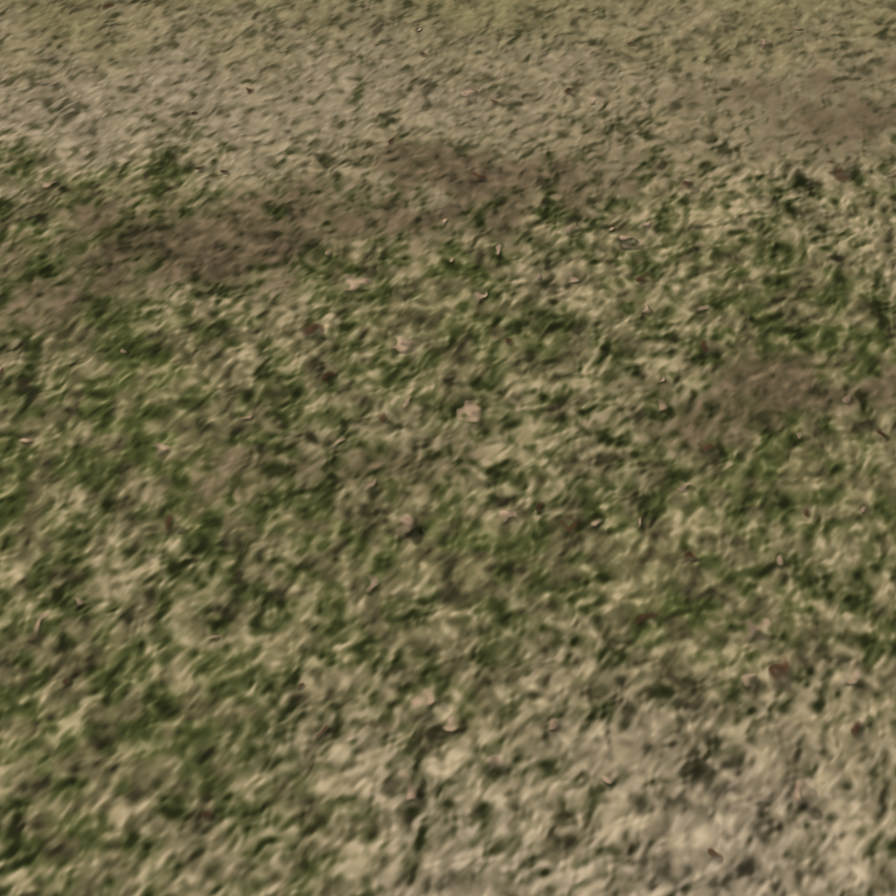
A Shadertoy shader for this texture:

```glsl
const vec3 SOIL  = vec3(0.365, 0.31, 0.235);
const vec3 GREEN = vec3(0.295, 0.315, 0.165);
const vec3 OLIVE = vec3(0.40, 0.375, 0.25);
const vec3 STRAW = vec3(0.515, 0.465, 0.35);
const vec3 PALE  = vec3(0.60, 0.54, 0.455);
const vec3 LEAF_TAN   = vec3(0.67, 0.56, 0.46);
const vec3 LEAF_BROWN = vec3(0.29, 0.20, 0.14);

float hash(vec2 p) {
    vec3 q = fract(p.xyx * vec3(0.1031, 0.1030, 0.0973));
    q += dot(q, q.yzx + 33.33);
    return fract((q.x + q.y) * q.z);
}

float noise(vec2 p) {
    vec2 cell = floor(p), f = fract(p);
    f = f * f * (3.0 - 2.0 * f);
    return mix(mix(hash(cell), hash(cell + vec2(1, 0)), f.x),
               mix(hash(cell + vec2(0, 1)), hash(cell + vec2(1, 1)), f.x), f.y);
}

float fbm(vec2 p) {
    float sum = 0.0, amp = 0.5;
    for (int i = 0; i < 4; i++) {
        sum += amp * noise(p);
        p = mat2(1.6, 1.2, -1.2, 1.6) * p + 17.3;
        amp *= 0.5;
    }
    return sum / 0.9375;
}

vec2 rotate(vec2 p, float angle) {
    float c = cos(angle), s = sin(angle);
    return vec2(c * p.x + s * p.y, c * p.y - s * p.x);
}

// Tilted ground plane: features shrink and flatten towards the top
vec2 groundPlane(vec2 uv) {
    float depth = 1.0 / (1.0 - 0.36 * uv.y);
    return vec2((uv.x - 0.5) * depth, 2.8 * depth);
}

// Noise stretched along the blade direction
float blades(vec2 p, float angle, float lengthFreq, float widthFreq) {
    return noise(rotate(p, angle) * vec2(lengthFreq, widthFreq) + 90.0);
}

// Soft tilted ellipse for one area of the lawn
float patchMask(vec2 uv, vec2 center, vec2 radius, float angle) {
    vec2 d = rotate(uv - center, angle) / radius;
    return exp(-dot(d, d));
}

// Scattered ragged leaves with soft edges, each with a shadow below it
vec3 addLeaves(vec3 color, vec2 p, float freq, float density) {
    vec2 base = floor(p * freq);
    vec2 ragged = vec2(noise(p * 75.0), noise(p * 75.0 + 40.0)) - 0.5;
    for (int y = -1; y <= 1; y++)
    for (int x = -1; x <= 1; x++) {
        vec2 id = base + vec2(x, y);
        if (hash(id + 5.7) > density) continue;
        vec2 center = id + 0.2 + 0.6 * vec2(hash(id + 11.0), hash(id + 23.0));
        float size = mix(0.09, 0.17, hash(id + 47.0));
        vec2 d = p * freq - center + 1.6 * size * ragged;
        float angle = hash(id + 31.0) * 1.8 - 0.2;
        vec2 shape = size * vec2(1.0, 0.6);
        float shadow = length(rotate(d - size * vec2(0.3, -0.7), angle) / shape);
        float leaf = length(rotate(d, angle) / shape);
        vec3 tint = hash(id + 59.0) < 0.6 ? LEAF_TAN : LEAF_BROWN;
        tint *= 0.75 + 0.5 * noise(p * 110.0);
        color *= 1.0 - 0.35 * (1.0 - smoothstep(0.4, 1.7, shadow));
        color = mix(color, tint, 0.8 * (1.0 - smoothstep(0.3, 1.3, leaf)));
    }
    return color;
}

void mainImage(out vec4 fragColor, in vec2 fragCoord) {
    vec2 uv = fragCoord / iResolution.xy;
    vec2 ground = groundPlane(uv);

    // Uneven borders of the large areas
    vec2 wobble = vec2(fbm(ground * 9.0), fbm(ground * 9.0 + 50.0)) - 0.5;
    vec2 area = uv + wobble * vec2(0.24, 0.14);
    float far = smoothstep(0.76, 0.88, area.y);

    // Short blade grain in two leaning directions
    vec2 bent = ground + 0.008 * vec2(noise(ground * 40.0), noise(ground * 40.0 + 30.0));
    float steep = blades(bent, 1.10, 46.0, 92.0);
    float lean = blades(bent, 0.50, 50.0, 98.0);
    float fine = blades(bent, 0.90, 95.0, 175.0);
    float clump = fbm(ground * 27.0 + 8.0);
    float grain = mix(steep, lean, smoothstep(0.3, 0.7, noise(ground * 18.0)));
    grain = 0.62 * grain + 0.38 * fine;

    // Cover: green turf, straw, bare soil
    float dry = 0.40 + 0.7 * (fbm(ground * 7.0 + 3.0) - 0.5) + 0.5 * (clump - 0.5);
    dry += 0.42 * patchMask(area, vec2(0.75, 0.02), vec2(0.50, 0.20), 0.1);
    dry -= 0.26 * patchMask(area, vec2(0.08, 0.53), vec2(0.24, 0.13), 0.2);
    dry -= 0.26 * patchMask(area, vec2(0.80, 0.43), vec2(0.30, 0.12), 0.3);
    dry -= 0.18 * patchMask(area, vec2(0.12, 0.20), vec2(0.24, 0.12), 0.2);
    dry = mix(dry, 0.82, far);
    float straw = smoothstep(0.05, 0.90, dry + 1.0 * (grain - 0.5));

    float soil = patchMask(area, vec2(0.20, 0.72), vec2(0.28, 0.055), 0.16);
    soil += 0.8 * patchMask(area, vec2(0.55, 0.80), vec2(0.16, 0.03), 0.05);
    soil += 0.8 * patchMask(area, vec2(0.97, 0.89), vec2(0.16, 0.04), 0.15);
    soil += 0.9 * patchMask(area, vec2(0.91, 0.57), vec2(0.22, 0.04), 0.15);
    soil += 0.7 * patchMask(area, vec2(0.34, 0.47), vec2(0.17, 0.04), 0.2);
    soil = smoothstep(0.20, 1.0, soil + 0.9 * (clump - 0.5) + 0.5 * (grain - 0.5));

    vec3 turf = mix(GREEN, OLIVE, smoothstep(0.3, 0.75, noise(ground * 42.0 + 70.0)));
    float bleached = patchMask(area, vec2(0.75, 0.0), vec2(0.45, 0.18), 0.0);
    float sunlit = patchMask(area, vec2(0.15, 0.88), vec2(0.50, 0.07), 0.08);
    vec3 dead = mix(STRAW, PALE, 0.6 * bleached + 0.4 * sunlit + 0.25 * smoothstep(0.5, 0.9, fine));
    dead = mix(dead, OLIVE * 1.15, far * smoothstep(0.90, 1.02, area.y) * 0.6);
    vec3 color = mix(turf, dead, straw);
    color = mix(color, SOIL, 0.8 * soil);

    // Light on the blades and shade in the gaps
    float contrast = mix(0.92, 0.55, max(far, 0.35 * soil));
    float relief = 0.95 * (grain - 0.5) + 0.5 * (clump - 0.5);
    color *= 1.0 + contrast * relief;
    float gap = smoothstep(0.45, 0.22, 0.6 * grain + 0.4 * clump);
    color *= 1.0 - 0.22 * contrast * gap;

    color = addLeaves(color, ground, 9.0, 0.22 * (1.0 - 0.7 * far));
    color = addLeaves(color, ground + 4.37, 17.0, 0.13 * (1.0 - 0.6 * far));
    fragColor = vec4(clamp(color, 0.0, 1.0), 1.0);
}
```
